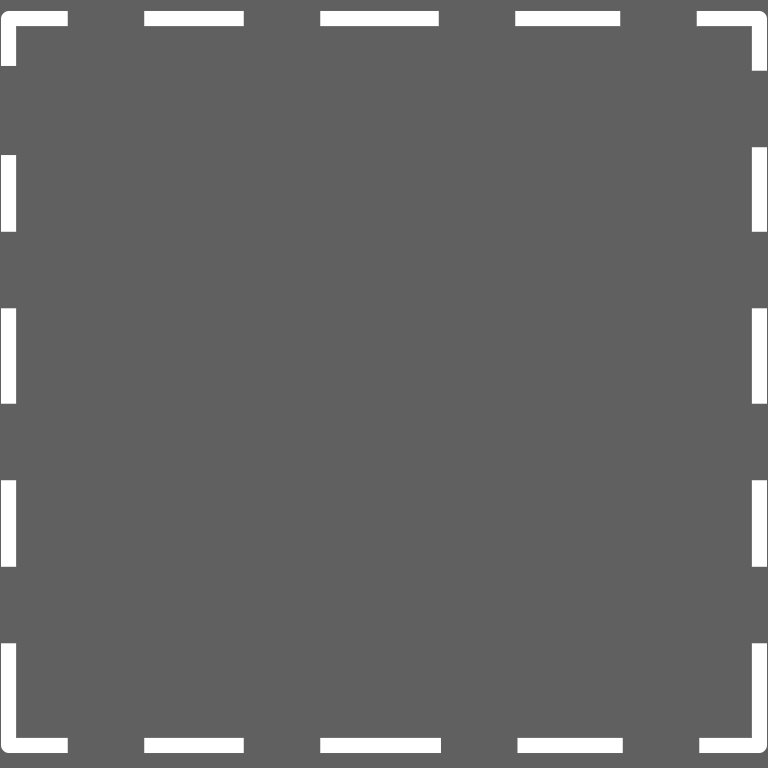
Write a WebGL 2 fragment shader that draws this background.

```glsl
#version 300 es
precision highp float;

uniform vec2 u_resolution;
out vec4 outColor;

const vec3 BACKGROUND = vec3(0.376);
const vec3 DASH_COLOR = vec3(1.0);

const vec2 FRAME_CENTER = vec2(0.5, 0.5026);
const vec2 FRAME_HALF = vec2(0.4987, 0.4831);
const float FRAME_THICKNESS = 0.0197;
const float CORNER_RADIUS = 0.0104;

// Gap centers along each side, measured from the lower left
const vec4 TOP_GAPS = vec4(0.1380, 0.3672, 0.6211, 0.8574);
const vec4 BOTTOM_GAPS = vec4(0.1380, 0.3672, 0.6240, 0.8607);
const vec4 LEFT_GAPS = vec4(0.2122, 0.4245, 0.6484, 0.8561);
const vec4 RIGHT_GAPS = vec4(0.2122, 0.4245, 0.6484, 0.8581);
const vec4 GAP_HALF = vec4(0.0498);
const vec4 LEFT_GAP_HALF = vec4(0.0498, 0.0498, 0.0498, 0.0580);

float boxDistance(vec2 p, vec2 halfSize, float radius) {
    vec2 q = abs(p) - halfSize + radius;
    return length(max(q, 0.0)) + min(max(q.x, q.y), 0.0) - radius;
}

// Signed distance to the nearest gap, negative inside it
float gapDistance(float along, vec4 centers, vec4 halfWidths) {
    vec4 d = abs(along - centers) - halfWidths;
    return min(min(d.x, d.y), min(d.z, d.w));
}

void main() {
    vec2 uv = gl_FragCoord.xy / u_resolution;
    vec2 p = uv - FRAME_CENTER;
    float pixel = 1.0 / min(u_resolution.x, u_resolution.y);

    // Rounded outer edge with a square inner edge
    float outer = boxDistance(p, FRAME_HALF, CORNER_RADIUS);
    float inner = boxDistance(p, FRAME_HALF - FRAME_THICKNESS, 0.0);
    float frame = max(outer, -inner);

    // Uneven gaps of the side this point belongs to
    bool onColumn = abs(p.x) > FRAME_HALF.x - 1.5 * FRAME_THICKNESS;
    vec4 rowGaps = p.y > 0.0 ? TOP_GAPS : BOTTOM_GAPS;
    vec4 columnGaps = p.x > 0.0 ? RIGHT_GAPS : LEFT_GAPS;
    vec4 columnHalf = p.x > 0.0 ? GAP_HALF : LEFT_GAP_HALF;
    float gap = onColumn ? gapDistance(uv.y, columnGaps, columnHalf)
                         : gapDistance(uv.x, rowGaps, GAP_HALF);

    float dashes = max(frame, -gap);
    float coverage = clamp(0.5 - dashes / pixel, 0.0, 1.0);
    outColor = vec4(mix(BACKGROUND, DASH_COLOR, coverage), 1.0);
}
```
